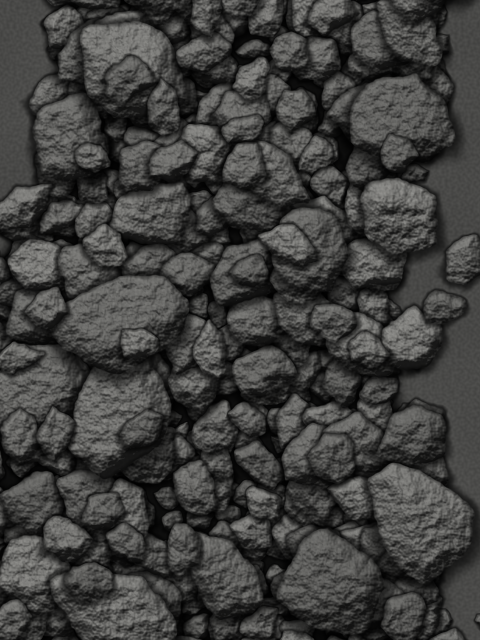
This texture is drawn by a Shadertoy shader. Its source:

```glsl
// Heap of angular grey stones with dark gaps, spilled over a smooth dull floor.

const float TAU = 6.28319;
const vec3 STONE_TINT = vec3(1.0, 0.998, 0.975);
const vec3 LIGHT_DIR = vec3(-0.24, 0.64, 0.73);
const float FLOOR_TONE = 0.285;
const float GAP_TONE = 0.05;

float hash(vec2 p) {
    vec3 q = fract(p.xyx * 0.1031);
    q += dot(q, q.yzx + 33.33);
    return fract((q.x + q.y) * q.z);
}

vec2 hash2(vec2 p) {
    return vec2(hash(p + 3.7), hash(p + 91.3));
}

float cornerSlope(vec2 cell, vec2 offset) {
    float angle = TAU * hash(cell);
    return dot(vec2(cos(angle), sin(angle)), offset);
}

// Gradient noise, roughly -0.7 to 0.7
float noise(vec2 p) {
    vec2 i = floor(p), f = p - i;
    vec2 u = f * f * f * (f * (f * 6.0 - 15.0) + 10.0);
    vec2 e = vec2(1.0, 0.0);
    float low = mix(cornerSlope(i, f), cornerSlope(i + e.xy, f - e.xy), u.x);
    float high = mix(cornerSlope(i + e.yx, f - e.yx), cornerSlope(i + e.xx, f - e.xx), u.x);
    return mix(low, high, u.y);
}

float fbm(vec2 p) {
    return noise(p) + 0.5 * noise(p * 2.1 + 7.0) + 0.25 * noise(p * 4.3 + 19.0);
}

// Slope of the rough stone surface
vec2 roughness(vec2 p, float scale, float strength) {
    vec2 e = vec2(0.003, 0.0);
    float here = fbm(p * scale);
    vec2 next = vec2(fbm((p + e.xy) * scale), fbm((p + e.yx) * scale));
    return (next - here) * strength / e.x;
}

// Positive inside the heap, negative on the bare floor
float heapDepth(vec2 p, float top) {
    float t = top - p.y;
    float left = mix(0.1, -0.12, smoothstep(0.3, 0.75, t));
    float dip = (t - 0.57) / 0.3;
    float right = 0.92 - 0.08 * exp(-dip * dip);
    return min(p.x - left, right - p.x) + 0.07 * noise(p * 7.0);
}

// Faceted stone as a soft minimum of planes: xy = slope, z = height
vec3 facets(vec2 q, vec2 seed, float sharpness) {
    vec2 tilt = (hash2(seed + 5.1) - 0.5) * 0.8;
    float z = mix(0.36, 0.62, hash(seed + 8.3)) + dot(q, tilt);
    float weight = exp(-sharpness * z);
    float total = weight;
    vec2 slope = tilt * weight;
    for (float k = 0.0; k < 7.0; k++) {
        vec2 r = hash2(seed + 17.3 * (k + 1.0));
        float angle = TAU * (k + 0.8 * hash(seed + 11.9 * (k + 2.0))) / 7.0;
        vec2 dir = vec2(cos(angle), sin(angle));
        float steep = mix(0.8, 2.3, r.x);
        z = steep * (mix(0.82, 1.08, r.y) - dot(q, dir));
        weight = exp(-sharpness * z);
        total += weight;
        slope -= dir * steep * weight;
    }
    return vec3(slope / total, -log(total) / sharpness);
}

// Lays one stone and its contact shadow over the tone below
float layStone(float tone, vec2 offset, float radius, vec2 seed, vec2 rough, float albedo) {
    float angle = TAU * hash(seed + 2.2);
    float stretch = mix(1.0, 1.3, hash(seed + 6.6));
    float c = cos(angle), s = sin(angle);
    mat2 shape = mat2(c / stretch, -s * stretch, s / stretch, c * stretch);
    vec2 q = shape * offset / radius;
    if (dot(q, q) > 3.0) return tone;

    vec3 surface = facets(q, seed, 11.0);
    vec2 slope = surface.xy * shape;
    float dist = surface.z / max(length(slope), 0.5);
    float below = smoothstep(0.5, -0.5, offset.y / radius);
    float shadow = mix(0.36, 1.0, smoothstep(0.0, mix(0.16, 0.36, below), -dist));

    vec3 normal = normalize(vec3(rough - slope * 0.72, 1.0));
    float light = max(dot(normal, LIGHT_DIR), 0.0);
    float rim = mix(0.62, 1.0, smoothstep(0.0, 0.009, dist * radius));
    float stone = albedo * (0.17 + 0.83 * light) * rim;
    return mix(tone * shadow, stone, smoothstep(-0.002, 0.002, dist * radius));
}

// Scatters stones on a jittered grid
float stoneLayer(float tone, vec2 p, float cell, float chance, float albedo, float layer, vec2 rough, float top) {
    vec2 home = floor(p / cell);
    for (float j = -1.0; j <= 1.0; j++)
    for (float i = -1.0; i <= 1.0; i++) {
        vec2 id = home + vec2(i, j);
        vec2 seed = id + layer * 37.7;
        vec2 center = (id + 0.5 + 0.5 * (hash2(seed) - 0.5)) * cell;
        float inside = smoothstep(-0.015, 0.015, heapDepth(center, top));
        if (hash(seed + 4.4) > chance * mix(0.05, 1.0, inside)) continue;
        float radius = cell * mix(0.42, 0.62, hash(seed + 9.7));
        float shade = albedo * mix(0.84, 1.1, hash(seed + 13.1));
        tone = layStone(tone, p - center, radius, seed, rough, shade);
    }
    return tone;
}

void mainImage(out vec4 fragColor, in vec2 fragCoord) {
    vec2 p = fragCoord / iResolution.x;
    float top = iResolution.y / iResolution.x;
    float grain = noise(p * 150.0);

    // Floor and the dark hollow under the heap
    float bare = FLOOR_TONE + 0.03 * noise(p * 5.0) + 0.008 * grain;
    float tone = mix(bare, GAP_TONE, smoothstep(0.0, 0.07, heapDepth(p, top)));

    // Stones, from buried rubble up to boulders and loose pieces
    vec2 warp = vec2(noise(p * 22.0), noise(p * 22.0 + 40.0)) * 0.009;
    warp += vec2(noise(p * 70.0), noise(p * 70.0 + 60.0)) * 0.003;
    vec2 w = p + warp;
    vec2 rough = roughness(p, 40.0, 0.0075);
    tone = stoneLayer(tone, w, 0.055, 0.88, 0.42, 1.0, rough, top);
    tone = stoneLayer(tone, w, 0.083, 0.85, 0.48, 2.0, rough, top);
    tone = stoneLayer(tone, w, 0.118, 0.74, 0.50, 3.0, rough, top);
    tone = stoneLayer(tone, w, 0.190, 0.33, 0.50, 4.0, rough, top);
    tone = stoneLayer(tone, w, 0.080, 0.15, 0.50, 5.0, rough, top);

    tone *= 1.0 + 0.13 * grain;
    fragColor = vec4(clamp(tone * STONE_TINT, 0.0, 1.0), 1.0);
}
```
